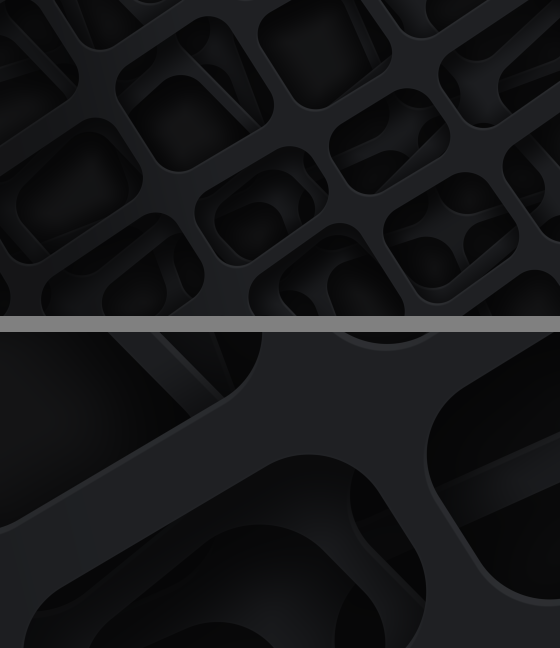
Top: the whole. Bottom: its middle third, enlarged.
Give the GLSL for this background, as a Shadertoy shader.

```glsl
// Dark layered lattice: rounded cut-out webs stacked with soft shadows and lit rims.

// Lengths are in canvas heights.
const int   LAYERS        = 3;
const vec2  BAR_SPACING   = vec2(0.47, 0.43);  // main bars, cross bars
const float BAR_JITTER    = 0.42;              // in spacings
const float BAR_TILT      = 0.30;              // in spacings per height
const float CORNER_RADIUS = 0.085;
const float RIM_WIDTH     = 0.0075;
const float SHADOW_SIZE   = 0.11;
const vec2  SHADOW_SHIFT  = vec2(0.012, -0.026);
const vec2  LIGHT_DIR     = vec2(0.28, 0.96);
const vec3  FLOOR_COLOR   = vec3(0.078, 0.079, 0.084);
const vec3  WEB_COLOR     = vec3(0.122, 0.127, 0.139);
const vec3  RIM_COLOR     = vec3(0.190, 0.196, 0.208);
const vec3  SHADOW_COLOR  = vec3(0.022, 0.022, 0.025);

float hash(vec2 p) {
    return fract(sin(dot(p, vec2(127.1, 311.7))) * 43758.5453);
}

float smoothMin(float a, float b, float k) {
    float h = max(k - abs(a - b), 0.0) / k;
    return min(a, b) - 0.25 * k * h * h;
}

// Position of bar i, jittered and tilted along its length.
float barPosition(float i, float along, float seed) {
    float jitter = (hash(vec2(i, seed)) - 0.5) * BAR_JITTER;
    float tilt = (hash(vec2(i, seed + 3.7)) - 0.5) * BAR_TILT;
    return i + jitter + tilt * along;
}

float barHalfWidth(float i, float seed, float width) {
    return width * mix(0.7, 1.25, hash(vec2(i, seed + 8.1)));
}

// x: distance to the nearest bar edge, y: index of the enclosing strip.
vec2 stripDistance(float across, float along, float spacing, float width, float seed) {
    float u = across / spacing;
    float i = floor(u);
    if (u < barPosition(i, along, seed)) i -= 1.0;
    else if (u > barPosition(i + 1.0, along, seed)) i += 1.0;
    float low = (u - barPosition(i, along, seed)) * spacing
              - barHalfWidth(i, seed, width);
    float high = (barPosition(i + 1.0, along, seed) - u) * spacing
               - barHalfWidth(i + 1.0, seed, width);
    return vec2(smoothMin(low, high, 0.06), i);
}

// Signed distance to a web: positive in the holes, negative on the bars.
float webDistance(vec2 p, float angle, float width, float seed) {
    float c = cos(angle), s = sin(angle);
    vec2 q = vec2(c * p.x + s * p.y, c * p.y - s * p.x);
    vec2 mainBars = stripDistance(q.x, q.y, BAR_SPACING.x, width, seed);
    float crossSeed = seed + 17.3 + 5.9 * mainBars.y;
    vec2 crossBars = stripDistance(q.y, q.x, BAR_SPACING.y, width, crossSeed);
    // Round the corners where both bar families meet.
    vec2 inset = max(CORNER_RADIUS - vec2(mainBars.x, crossBars.x), 0.0);
    return max(CORNER_RADIUS, min(mainBars.x, crossBars.x)) - length(inset);
}

void mainImage(out vec4 fragColor, in vec2 fragCoord) {
    vec2 p = (fragCoord - 0.5 * iResolution.xy) / iResolution.y;
    float pixel = 1.0 / iResolution.y;
    float sideLight = mix(0.66, 1.0, smoothstep(-0.85, -0.1, p.x + 0.25 * p.y));
    vec3 color = FLOOR_COLOR * mix(0.94, 1.04, smoothstep(-0.6, 0.6, p.y));

    // Paint the webs from back to front.
    for (int i = 0; i < LAYERS; i++) {
        float depth = float(i) / float(LAYERS - 1);
        float seed = 11.0 + 23.0 * float(i);
        float angle = 0.58 + 0.22 * sin(2.4 * float(LAYERS - 1 - i));
        float width = mix(0.021, 0.034, depth);
        vec2 origin = p + vec2(0.37, 0.19) * float(i);

        // Soft shadow cast on everything below.
        float castDist = webDistance(origin - SHADOW_SHIFT, angle, width, seed);
        float shadow = 1.0 - smoothstep(-0.02, SHADOW_SIZE, castDist);
        color = mix(color, SHADOW_COLOR, 0.78 * shadow);

        // Flat face with a rim on the edges turned to the light.
        float dist = webDistance(origin, angle, width, seed);
        float stepSize = 0.003;
        float facing = (webDistance(origin + LIGHT_DIR * stepSize, angle, width, seed)
                      - dist) / stepSize;
        float lit = clamp(facing, 0.0, 1.0);
        float rimEdge = RIM_WIDTH * mix(0.2, 1.0, lit);
        float rim = smoothstep(-rimEdge - pixel, -rimEdge + pixel, dist);
        vec3 face = WEB_COLOR * mix(0.82, 1.0, depth);
        face = mix(face, RIM_COLOR * mix(0.8, 1.0, depth), rim * mix(0.12, 0.8, lit));
        float cover = 1.0 - smoothstep(-0.7 * pixel, 0.7 * pixel, dist);
        color = mix(color, face * sideLight, cover);
    }
    fragColor = vec4(color, 1.0);
}
```
